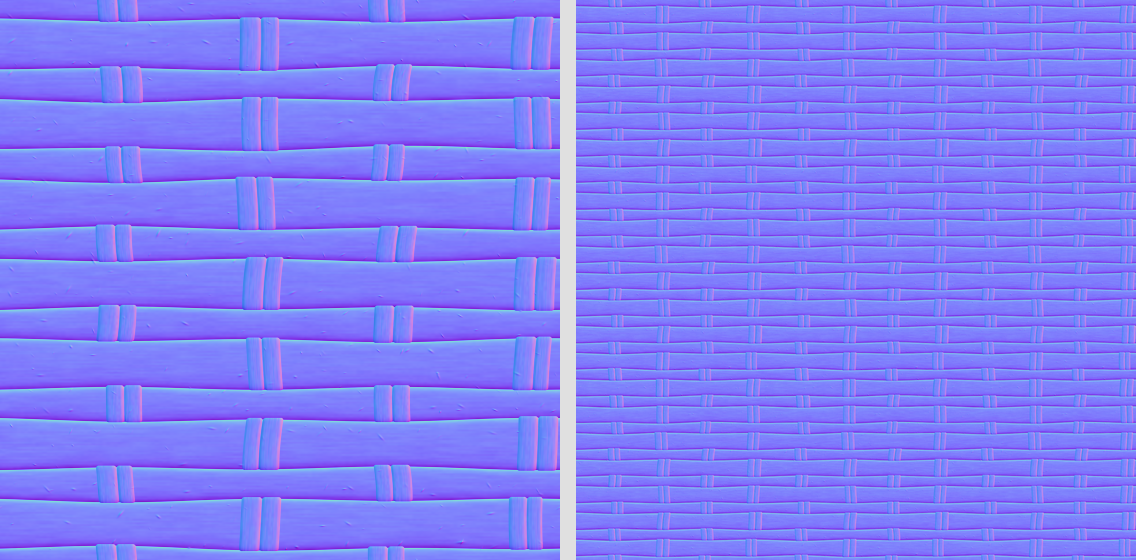
Left, the tile; right, the same tile 3 across and 3 down.
This texture map is drawn by a Shadertoy shader. Its source:

```glsl
const float TAU = 6.2831853;

float hash(vec2 p) {
    return fract(sin(dot(p, vec2(127.1, 311.7))) * 43758.55);
}

// Value noise that wraps after `period` cells
float noise(vec2 p, vec2 period) {
    vec2 cell = floor(p), f = fract(p);
    f = f * f * (3.0 - 2.0 * f);
    vec2 a = mod(cell, period), b = mod(cell + 1.0, period);
    return mix(mix(hash(a), hash(vec2(b.x, a.y)), f.x),
               mix(hash(vec2(a.x, b.y)), hash(b), f.x), f.y);
}

// Lower edge of a strand: even strands are wide, odd ones thin
float strandEdge(float i, float x) {
    float odd = mod(i, 2.0), id = mod(i, 14.0);
    float bulge = (2.0 * odd - 1.0) * 0.0026 * cos(2.0 * TAU * (x - 0.46));
    float drift = 0.005 * (hash(vec2(id, 3.0)) - 0.5) * sin(TAU * (x + hash(vec2(id, 8.0))));
    return floor(i * 0.5) / 7.0 + 0.0208 + 0.086 * odd + bulge + drift;
}

// Slope of a rounded strand with a crisp top lip and a soft underside
vec2 strandSlope(float below, float above) {
    float top = 0.2 * exp(-above / 0.01) + 0.72 * exp(-above / 0.0032);
    float bottom = 0.25 * exp(-below / 0.02) + 0.62 * exp(-below / 0.0056);
    return vec2(-0.005, 0.015 + top - bottom);
}

// Fine lengthwise fibres and broad unevenness
vec2 fibres(vec2 uv) {
    float fine = noise(uv * vec2(24, 320), vec2(24, 320)) - 0.5;
    float medium = noise(uv * vec2(40, 170), vec2(40, 170)) - 0.5;
    float broad = noise(uv * vec2(9, 42), vec2(9, 42)) - 0.5;
    float speck = noise(uv * vec2(150, 250), vec2(150, 250)) - 0.5;
    return vec2(0.035 * medium + 0.03 * speck,
                0.1 * fine + 0.06 * medium + 0.06 * broad + 0.03 * speck);
}

// Sparse small dents, one at most per cell
vec2 nicks(vec2 uv, float count) {
    vec2 p = uv * count, cell = mod(floor(p), count);
    vec2 q = fract(p) - 0.3 - 0.4 * vec2(hash(cell + 31.0), hash(cell + 57.0));
    float angle = 2.4 * (hash(cell + 11.0) - 0.5);
    vec2 along = vec2(cos(angle), sin(angle)), across = vec2(-along.y, along.x);
    float a = dot(q, along) / mix(0.05, 0.13, hash(cell + 71.0));
    float b = dot(q, across) / 0.04;
    float depth = 0.9 * step(0.66, hash(cell + 83.0)) * hash(cell + 5.0);
    return depth * exp(-a * a - b * b) * (across * b + along * a * 0.5);
}

void mainImage(out vec4 fragColor, in vec2 fragCoord) {
    vec2 uv = fragCoord / iResolution.xy;
    float px = 0.7 / iResolution.y;
    float first = 2.0 * floor((uv.y - 0.0208) * 7.0) - 1.0;
    vec2 slope = vec2(0);
    vec2 dents = nicks(uv, 20.0) + nicks(uv + 0.37, 29.0);

    // Horizontal strands, painted upwards
    for (int k = 0; k < 4; k++) {
        float i = first + float(k);
        float below = uv.y - strandEdge(i, uv.x);
        float above = strandEdge(i + 1.0, uv.x) - uv.y;
        vec2 strand = strandSlope(max(below, 0.0), max(above, 0.0));
        slope = mix(slope, strand, smoothstep(-px, px, below));
    }
    slope += fibres(uv) + dents;

    // Paired upright canes crossing alternate strands
    for (int k = 0; k < 4; k++) {
        float i = first + float(k), id = mod(i, 14.0);
        for (int c = 0; c < 2; c++) {
            vec2 seed = vec2(id, 17 + c * 9);
            float center = mix(0.465, 0.215, mod(i, 2.0)) + 0.485 * float(c);
            center += 0.02 * (hash(seed) - 0.5);
            float low = strandEdge(i, center) - 0.001;
            float high = strandEdge(i + 1.0, center) + 0.003;
            float t = (uv.y - low) / (high - low);
            float lean = 0.016 * (hash(seed + 2.0) - 0.5) * (t - 0.5);
            float bow = 0.016 * (hash(seed + 4.0) - 0.5) * t * (1.0 - t);
            float dx = fract(uv.x - center - lean - bow + 0.5) - 0.5;

            for (int s = 0; s < 2; s++) {
                float side = float(2 * s - 1);
                float halfWidth = mix(0.0135, 0.019, hash(seed + 6.0 + side));
                float x = dx - side * (halfWidth + 0.0004);
                float u = clamp(x / halfWidth, -1.0, 1.0);

                // Rounded outline
                vec2 q = abs(vec2(x, uv.y - 0.5 * (low + high)));
                q -= vec2(halfWidth, 0.5 * (high - low)) - 0.005;
                float outline = length(max(q, 0.0)) + min(max(q.x, q.y), 0.0) - 0.005;

                // Round cross-section, tucked ends and lengthwise grain
                float curve = 0.2 * u - 0.03 + 0.55 * smoothstep(0.5, 1.0, u)
                            - 0.3 * smoothstep(0.6, 1.0, -u);
                float arc = 0.002 * u * u;
                float ends = 0.35 * exp(-max(high - uv.y - arc, 0.0) / 0.003)
                           - 0.55 * exp(-max(uv.y - low - arc, 0.0) / 0.005);
                vec2 g = vec2(u * 8.0 + 40.0 * hash(seed + side), t * 3.0);
                float grain = noise(g, vec2(64)) - 0.5;
                float knots = noise(g * vec2(0.6, 4.0), vec2(64)) - 0.5;
                vec2 cane = vec2(curve + 0.2 * grain, 0.05 + ends + 0.1 * knots);
                cane += 0.7 * dents;
                slope = mix(slope, cane, smoothstep(px, -px, outline));
            }
        }
    }

    // Pack the unit normal as colour
    slope *= min(1.0, 0.95 / max(length(slope), 0.001));
    vec3 normal = vec3(slope, sqrt(1.0 - dot(slope, slope)));
    fragColor = vec4(normal * 0.5 + vec2(0.5, 0.49).xxy, 1.0);
}
```
